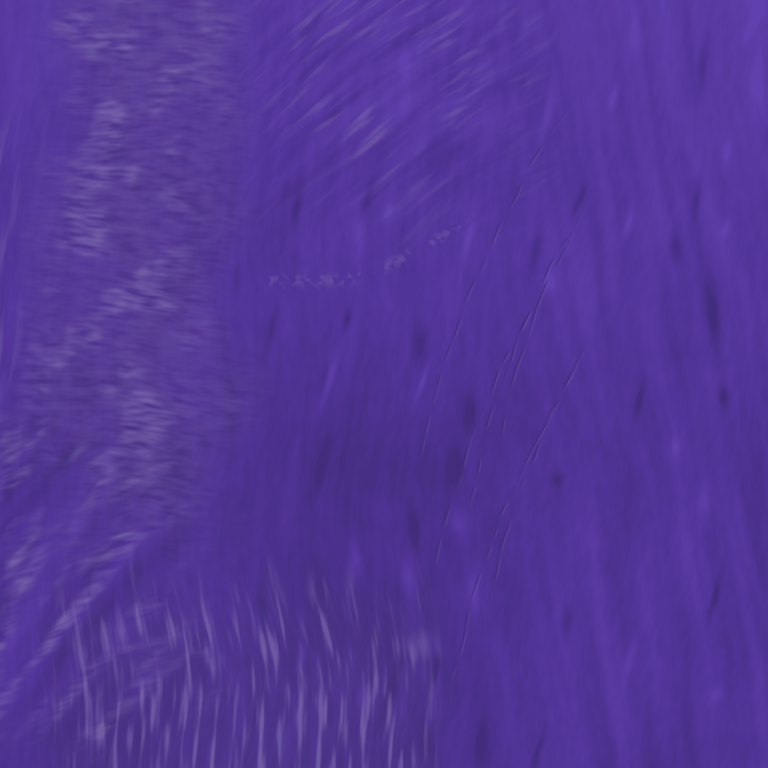
Reproduce this texture procedurally as a WebGL 2 fragment shader.

```glsl
#version 300 es
precision highp float;
// Violet brushed paint: broad soft strokes under pale dry-brush hatching.
// Each area stretches gradient noise along its own stroke direction; scattered
// dabs, thin curved hairs and a broken arc of flecks lie on top.

uniform vec2 u_resolution;
out vec4 fragColor;

const vec3 DEEP = vec3(0.255, 0.175, 0.485);
const vec3 VIOLET = vec3(0.319, 0.204, 0.595);
const vec3 BRIGHT = vec3(0.372, 0.250, 0.675);
const vec3 CHALK = vec3(0.465, 0.395, 0.665);
const vec3 SLATE = vec3(0.315, 0.245, 0.490);

vec2 hash2(vec2 p) {
    vec3 q = fract(p.xyx * vec3(0.1031, 0.1030, 0.0973));
    q += dot(q, q.yzx + 33.33);
    return fract((q.xx + q.yz) * q.zy);
}

float cornerRamp(vec2 cell, vec2 offset) {
    float angle = 6.2832 * hash2(cell + 200.0).x;
    return dot(vec2(cos(angle), sin(angle)), offset);
}

// Gradient noise, roughly -1 to 1
float noise(vec2 p) {
    vec2 i = floor(p), f = p - i;
    vec2 u = f * f * f * (f * (f * 6.0 - 15.0) + 10.0);
    vec2 e = vec2(0.0, 1.0);
    float low = mix(cornerRamp(i, f), cornerRamp(i + e.yx, f - e.yx), u.x);
    float high = mix(cornerRamp(i + e.xy, f - e.xy), cornerRamp(i + 1.0, f - 1.0), u.x);
    return 1.5 * mix(low, high, u.y);
}

// Coordinates along and across a stroke direction
vec2 alongAcross(vec2 p, float angle) {
    float c = cos(angle), s = sin(angle);
    return vec2(c * p.x + s * p.y, c * p.y - s * p.x);
}

// Two octaves of stretched noise; frequency is (along, across)
float strokes(vec2 p, float angle, vec2 frequency) {
    vec2 q = alongAcross(p, angle) * frequency;
    return 0.7 * noise(q) + 0.5 * noise(q * vec2(1.9, 2.1) + 17.0);
}

// Soft-edged rectangle mask
float region(vec2 p, vec2 low, vec2 high, float soft) {
    vec2 m = smoothstep(low - soft, low + soft, p) * (1.0 - smoothstep(high - soft, high + soft, p));
    return m.x * m.y;
}

// Scattered slim dabs: positive is bright, negative is dark
float dabs(vec2 p, vec2 grid, float density, float angle) {
    float sum = 0.0;
    vec2 home = floor(p * grid);
    for (int y = -1; y <= 1; y++)
    for (int x = -1; x <= 1; x++) {
        vec2 cell = home + vec2(x, y);
        vec2 place = hash2(cell + 31.0), kind = hash2(cell + 77.0);
        vec2 d = alongAcross(p - (cell + place) / grid, angle + 0.4 * (kind.y - 0.5));
        d /= vec2(mix(0.012, 0.045, place.x), mix(0.005, 0.012, kind.y));
        float side = place.y > 0.45 ? 1.0 : -1.0;
        sum += side * step(kind.x, density) * exp(-1.6 * dot(d, d));
    }
    return sum;
}

// Thin curved hair with broken ends, leaning right as it rises
float hair(vec2 p, vec2 foot, float rise, float width) {
    float t = p.y - foot.y;
    float offset = p.x - foot.x - 0.20 * t - 0.45 * t * t - 0.005 * noise(vec2(t * 16.0, foot.x * 90.0));
    float span = smoothstep(0.0, 0.04, t) * (1.0 - smoothstep(rise - 0.1, rise, t));
    float gaps = smoothstep(-0.35, 0.3, noise(vec2(t * 40.0, foot.x * 50.0)));
    return exp(-offset * offset / (width * width)) * span * gaps;
}

void main() {
    vec2 uv = gl_FragCoord.xy / u_resolution;
    vec2 p = uv + 0.018 * vec2(noise(uv * 4.0), noise(uv * 4.0 + 40.0));
    vec2 ragged = p + 0.06 * vec2(noise(uv * 9.0 + 60.0), noise(uv * 9.0 + 90.0));

    // Painted areas
    float leftArea = region(ragged, vec2(0.10, 0.32), vec2(0.27, 1.2), 0.09);
    float edgeArea = region(ragged, vec2(-0.2, 0.42), vec2(0.04, 0.84), 0.04);
    float slantArea = region(ragged, vec2(-0.2, 0.07), vec2(0.22, 0.44), 0.09);
    float footTop = 0.22 + 0.07 * noise(vec2(p.x * 30.0, 3.0));
    float footArea = region(p, vec2(0.08, -0.2), vec2(0.555, footTop), 0.05);
    float topArea = region(ragged, vec2(0.34, 0.75), vec2(0.67, 1.2), 0.10);
    float rightArea = smoothstep(0.55, 0.78, p.x);

    // Broad soft tone
    vec2 fan = p + vec2(0.0, 0.35 * (p.x - 0.5) * (p.x - 0.5));
    float tone = 0.22 * noise(p * 3.5 + 9.0) + 0.16 * noise(p * vec2(14.0, 9.0)) + 0.6 * (p.y - 0.47);
    tone += 0.10 * rightArea - 0.28 * region(p, vec2(0.3, 0.1), vec2(0.68, 0.48), 0.14);
    tone += 0.48 * rightArea * strokes(p, 1.73, vec2(3.0, 34.0));
    tone += 0.30 * (1.0 - rightArea) * strokes(p, 1.50, vec2(5.0, 38.0));
    tone += 0.65 * slantArea * strokes(p, 0.85, vec2(5.0, 24.0));
    tone += 0.65 * topArea * strokes(fan, 0.68, vec2(7.0, 48.0));
    tone += 0.20 * strokes(p, 1.45, vec2(32.0, 95.0));
    tone += 0.85 * dabs(p, vec2(14.0, 11.0), 0.42, 1.45) * smoothstep(0.25, 0.4, p.x);

    // Pale dry-brush hatching
    float hatch = strokes(p, -0.06, vec2(27.0, 92.0));
    float patches = noise(p * vec2(13.0, 16.0) + 5.0) + 0.5 * noise(p * vec2(28.0, 34.0));
    float blotch = smoothstep(-0.1, 0.55, patches) * (1.0 - 0.6 * smoothstep(0.14, 0.28, p.x));
    float chalk = leftArea * (0.17 + 0.46 * blotch) * (0.8 + 1.5 * hatch);
    chalk += 0.55 * edgeArea * smoothstep(-0.1, 0.8, strokes(p, 1.42, vec2(7.0, 60.0)));
    float slant = smoothstep(-0.1, 0.6, strokes(p, 0.85, vec2(7.0, 22.0)));
    chalk += 0.6 * slantArea * slant * (0.65 + 1.3 * strokes(p, 0.3, vec2(25.0, 82.0)));
    float reeds = strokes(p, 1.63, vec2(11.0, 82.0));
    chalk += 0.75 * footArea * smoothstep(-0.05, 0.75, reeds);
    float sweep = smoothstep(-0.05, 0.8, strokes(fan, 0.68, vec2(12.0, 80.0)));
    chalk += 0.55 * topArea * sweep * smoothstep(-0.5, 0.3, noise(p * 12.0 + 70.0));
    tone += 0.50 * leftArea * min(hatch, 0.0) + 0.35 * footArea * min(reeds, 0.0);

    // Broken arc of flecks
    float bow = max(uv.x - 0.45, 0.0);
    float arcOffset = (uv.y - 0.635 - 0.3 * bow - 1.2 * bow * bow) / 0.008;
    float flecks = smoothstep(-0.1, 0.5, noise(vec2(uv.x * 34.0, 8.0)) + 0.8 * noise(uv * 120.0));
    chalk += 0.40 * exp(-arcOffset * arcOffset) * flecks * region(uv, vec2(0.34, 0.0), vec2(0.61, 1.0), 0.02);

    // Colour mixing
    vec3 colour = mix(VIOLET, DEEP, clamp(-tone * 1.1, 0.0, 1.0));
    colour = mix(colour, BRIGHT, clamp(tone, 0.0, 1.0));
    colour = mix(colour, SLATE, 0.32 * leftArea + 0.18 * footArea);
    colour = mix(colour, CHALK, clamp(chalk, 0.0, 0.8));

    // Dark hairs with a pale rim
    for (int i = 0; i < 6; i++) {
        vec2 seed = hash2(vec2(i, 5.0));
        vec2 foot = vec2(0.54 + 0.022 * float(i), 0.05 + 0.37 * fract(float(i) * 0.618 + 0.9));
        float rise = 0.30 + 0.22 * seed.y;
        colour = mix(colour, CHALK, 0.25 * hair(uv - vec2(0.0025, 0.0), foot, rise, 0.0016));
        colour = mix(colour, DEEP * 0.9, 0.50 * hair(uv, foot, rise, 0.0015));
    }
    fragColor = vec4(colour, 1.0);
}
```
